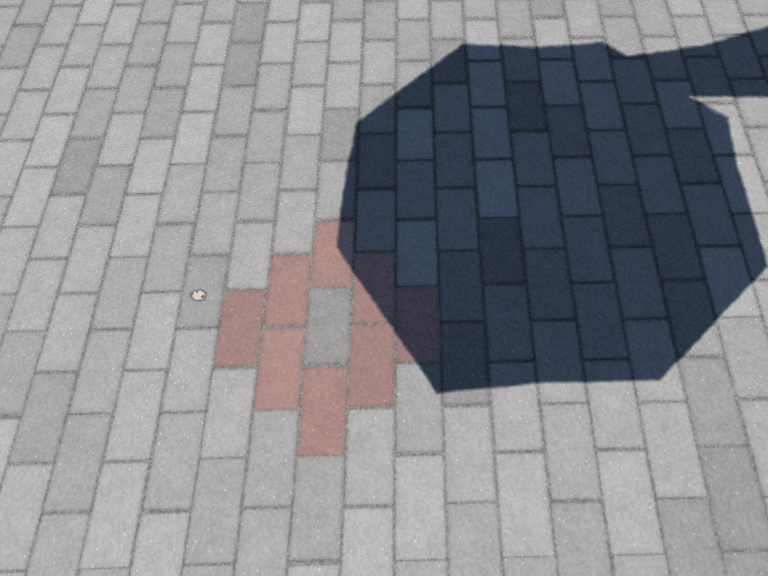
This texture is drawn by a Shadertoy shader. Its source:

```glsl
// Sunlit paving bricks in perspective, a ring of red bricks and an umbrella's shadow.
#define BRICK_GREY vec3(0.705, 0.700, 0.697)
#define BRICK_RED vec3(0.665, 0.535, 0.520)
#define JOINT_GREY vec3(0.535, 0.530, 0.520)
#define SHADOW_TINT vec3(0.275, 0.340, 0.440)
#define JOINT_HALF 0.0026
#define CORNER 0.005
#define PENUMBRA 0.0045
#define GRAIN 0.10
#define TONE_RANGE 0.085
#define RING_CENTRE vec2(-2.0, 13.5)

const int OUTLINE_COUNT = 18;
const vec2 OUTLINE[OUTLINE_COUNT] = vec2[](
    vec2(0.804, 0.924), vec2(0.938, 0.918), vec2(1.045, 0.927),
    vec2(1.090, 0.903), vec2(1.215, 0.920), vec2(1.360, 0.962),
    vec2(1.360, 0.832), vec2(1.198, 0.832), vec2(1.264, 0.795),
    vec2(1.280, 0.714), vec2(1.333, 0.538), vec2(1.146, 0.340),
    vec2(0.938, 0.335), vec2(0.759, 0.318), vec2(0.646, 0.481),
    vec2(0.585, 0.571), vec2(0.597, 0.679), vec2(0.620, 0.788));

vec2 hash2(vec2 p) {
    vec3 q = fract(p.xyx * vec3(0.1031, 0.1030, 0.0973));
    q += dot(q, q.yzx + 33.33);
    return fract((q.xx + q.yz) * q.zy);
}

// Nearest feature distance in x, that feature's random value in y
vec2 cellular(vec2 p) {
    vec2 base = floor(p), best = vec2(9.0, 0.0);
    for (int j = -1; j <= 1; j++)
    for (int i = -1; i <= 1; i++) {
        vec2 cell = base + vec2(i, j);
        vec2 h = hash2(cell + 71.0);
        float d = length(cell + h - p);
        if (d < best.x) best = vec2(d, fract(h.x * 7.0 + h.y * 13.0));
    }
    return best;
}

float layeredSines(vec2 p) {
    float sum = 0.0, amp = 0.5;
    for (int i = 0; i < 4; i++) {
        sum += amp * sin(p.x + 1.7 * sin(p.y)) * sin(p.y * 1.1 + sin(p.x * 0.8));
        p = mat2(1.5, 1.2, -1.2, 1.5) * p + 2.3;
        amp *= 0.6;
    }
    return sum;
}

float outlineDistance(vec2 p) {
    float d2 = 9.0, side = 1.0;
    for (int i = 0; i < OUTLINE_COUNT; i++) {
        vec2 a = OUTLINE[i], b = OUTLINE[(i + 1) % OUTLINE_COUNT];
        vec2 e = b - a, w = p - a;
        vec2 r = w - e * clamp(dot(w, e) / dot(e, e), 0.0, 1.0);
        d2 = min(d2, dot(r, r));
        bvec3 c = bvec3(p.y >= a.y, p.y < b.y, e.x * w.y > e.y * w.x);
        if (all(c) || !any(c)) side = -side;
    }
    return side * sqrt(d2);
}

void mainImage(out vec4 fragColor, in vec2 fragCoord) {
    vec2 p = fragCoord / iResolution.y;
    float pixel = 1.0 / iResolution.y;

    // Ground plane: columns converge upward, rows shorten with depth
    float down = 1.0 - p.y;
    float colWidth = 0.0564 + 0.0375 * down;
    float u = (p.x - 0.689 + 0.005 * down) / colWidth;
    u -= 0.004 * u * u;
    float depth = down + 1.285;
    float rowLength = depth * depth / 25.4;
    float v = 25.4 / depth - 0.25 - 0.012 * u;

    // Running bond: every other column slips by half a brick
    float col = floor(u);
    float slip = 0.5 * mod(col, 2.0);
    float row = floor(v + slip);
    vec2 local = vec2(u - col, v + slip - row) - 0.5;
    vec2 id = vec2(col, row) + 40.0;
    vec2 rnd = hash2(id);

    // Surface noise
    vec2 ground = vec2(u, v * 1.7);
    vec2 grit = cellular(ground * 19.0);
    vec2 chips = cellular(ground * 7.0 + 5.0);
    float mottle = layeredSines(ground * 4.0 + rnd * 6.0);

    // Rounded brick with a worn edge
    local += (rnd.yx - 0.5) * vec2(0.025, 0.03);
    vec2 size = vec2(colWidth, rowLength);
    vec2 q = abs(local) * size - 0.5 * size + JOINT_HALF + CORNER;
    float edge = length(max(q, 0.0)) + min(max(q.x, q.y), 0.0) - CORNER;
    edge += 0.0022 * (grit.x - 0.5) + 0.0008 * mottle;
    float joint = smoothstep(-0.0012 - pixel, 0.0012 + pixel, edge);
    float rim = exp(-max(-edge, 0.0) * 260.0);

    // Shadow of the canopy and the holding arm
    float shadeEdge = outlineDistance(p) + 0.002 * mottle;
    float shade = 1.0 - smoothstep(-PENUMBRA, PENUMBRA, shadeEdge);

    // Brick colour; eight reds form a ring round one grey
    vec2 fromRing = abs(vec2(col, row + 0.5 - slip) - RING_CENTRE);
    float red = 1.0 - step(0.1, abs(0.5 * fromRing.x + fromRing.y - 1.0));
    float tone = 1.0 + (rnd.x - 0.5) * TONE_RANGE * (1.0 + 2.2 * shade);
    tone -= 0.07 * step(0.86, rnd.y) * (1.0 - red);
    tone += GRAIN * (grit.y - 0.5) * (0.7 + 0.6 * shade) + 0.035 * mottle;
    tone += 0.13 * step(0.9, chips.y) * (1.0 - smoothstep(0.08, 0.2, chips.x));
    tone -= 0.07 * rim;
    vec3 color = mix(BRICK_GREY, BRICK_RED, red) * tone;

    // Sandy joints, deeper in places and in shade
    float sand = 0.9 + 0.22 * grit.y + 0.12 * mottle - 0.22 * shade;
    color = mix(color, JOINT_GREY * sand, joint * 0.9);
    color *= mix(vec3(1.0), SHADOW_TINT * (1.0 + 0.3 * red), shade);

    // Pale scrap lying on the paving
    vec2 scrap = p - vec2(0.346, 0.488);
    float scrapEdge = length(scrap * vec2(0.8, 1.1)) - 0.009 + 0.004 * mottle;
    float cover = 1.0 - smoothstep(-0.002, 0.002, scrapEdge);
    color *= 1.0 - 0.3 * (1.0 - smoothstep(0.0, 0.006, scrapEdge));
    color = mix(color, vec3(0.86, 0.82, 0.78) - 0.35 * step(0.75, grit.y), cover);

    fragColor = vec4(clamp(color, 0.0, 1.0), 1.0);
}
```
